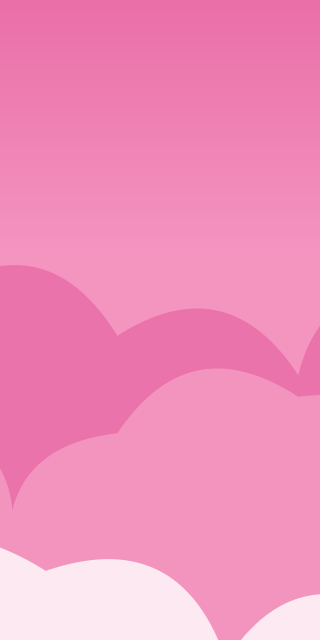
A WebGL 1 fragment shader for this background:

```glsl
precision highp float;

// Three layers of flat, rounded pink clouds under a soft vertical sky gradient.
// Each cloud outline is a chain of quadratic curves, solved for height at x
// and blended by the distance to the curve so that the edges stay smooth.

uniform vec2 u_resolution;

const vec3 SKY_TOP = vec3(0.918, 0.431, 0.659);
const vec3 SKY_LOW = vec3(0.957, 0.584, 0.753);
const vec3 BACK_PINK = vec3(0.918, 0.451, 0.671);
const vec3 MIDDLE_PINK = vec3(0.953, 0.580, 0.749);
const vec3 FRONT_PALE = vec3(0.988, 0.914, 0.945);

// Coverage of the area below one curve; zero outside its span in x.
float puff(vec2 p, vec2 start, vec2 control, vec2 end, float pixel) {
  if (p.x < start.x || p.x >= end.x) return 0.0;
  vec2 leave = control - start;
  vec2 arrive = end - control;
  vec2 bend = arrive - leave;

  // Curve parameter at this x, in the form that is stable for small bends.
  float gap = p.x - start.x;
  float t = gap / (leave.x + sqrt(max(leave.x * leave.x + bend.x * gap, 0.0)));

  float height = start.y + t * (2.0 * leave.y + t * bend.y);
  vec2 tangent = normalize(mix(leave, arrive, t));
  return clamp((height - p.y) * tangent.x / pixel + 0.5, 0.0, 1.0);
}

float backClouds(vec2 p, float pixel) {
  vec2 dip = vec2(0.367, 0.951);
  vec2 notch = vec2(0.932, 0.828);
  float cover = puff(p, vec2(0.0, 1.168), vec2(0.211, 1.200), dip, pixel);
  cover += puff(p, dip, vec2(0.708, 1.169), notch, pixel);
  cover += puff(p, notch, vec2(0.956, 0.922), vec2(1.0, 0.982), pixel);
  return cover;
}

float middleClouds(vec2 p, float pixel) {
  vec2 notch = vec2(0.039, 0.409);
  vec2 shoulder = vec2(0.367, 0.646);
  vec2 dip = vec2(0.932, 0.760);
  float cover = puff(p, vec2(0.0, 0.536), vec2(0.029, 0.487), notch, pixel);
  cover += puff(p, notch, vec2(0.094, 0.615), shoulder, pixel);
  cover += puff(p, shoulder, vec2(0.591, 0.982), dip, pixel);
  cover += puff(p, dip, vec2(0.966, 0.764), vec2(1.0, 0.766), pixel);
  return cover;
}

float frontClouds(vec2 p, float pixel) {
  vec2 dip = vec2(0.143, 0.216);
  float cover = puff(p, vec2(0.0, 0.289), vec2(0.070, 0.262), dip, pixel);
  cover += puff(p, dip, vec2(0.529, 0.349), vec2(0.682, 0.0), pixel);
  cover += puff(p, vec2(0.753, 0.0), vec2(0.862, 0.133), vec2(1.0, 0.143), pixel);
  return cover;
}

void main() {
  // The canvas spans one unit across and two units up.
  vec2 p = gl_FragCoord.xy / u_resolution * vec2(1.0, 2.0);
  float pixel = 2.0 / u_resolution.y;

  // Sky, fading down to a level tone behind the clouds.
  float fade = clamp((2.0 - p.y) / 0.8, 0.0, 1.0);
  vec3 color = mix(SKY_TOP, SKY_LOW, fade);

  // Cloud layers from far to near.
  color = mix(color, BACK_PINK, backClouds(p, pixel));
  color = mix(color, MIDDLE_PINK, middleClouds(p, pixel));
  color = mix(color, FRONT_PALE, frontClouds(p, pixel));

  gl_FragColor = vec4(color, 1.0);
}
```
